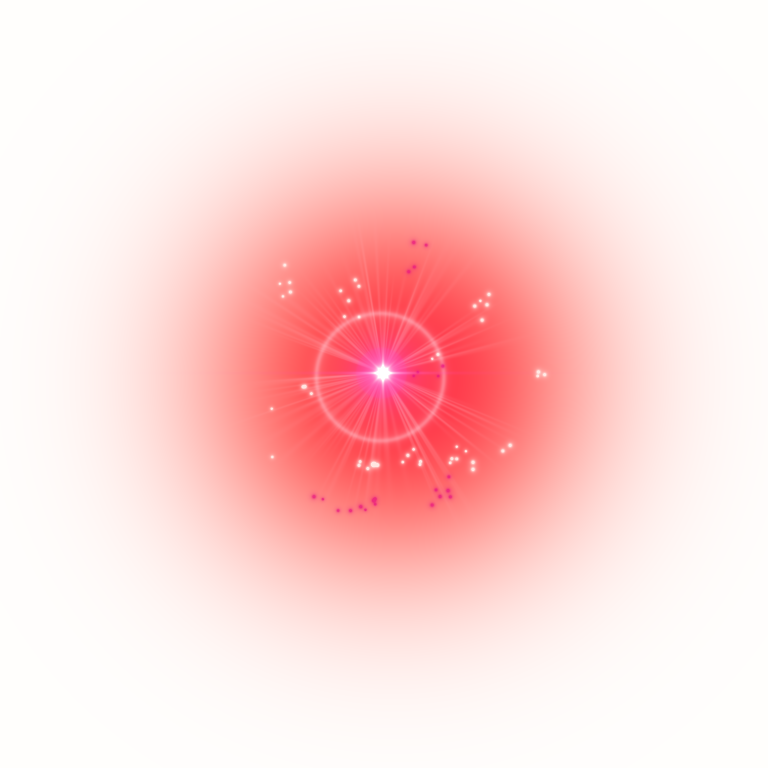
Reproduce this background procedurally as a three.js fragment shader.

```glsl
// A red radial glow on near-white, with a white-hot star at its heart,
// fans of pale rays, a thin halo ring and clusters of small sparks.
// Built from Gaussian falloffs; rays and sparks are scattered by a hash.

#define GLOW_CENTER vec2(0.514, 0.506)
#define GLOW_RADIUS 0.247
#define STAR_CENTER vec2(0.4987, 0.5143)
#define RING_CENTER vec2(0.495, 0.509)
#define RING_RADIUS 0.083
#define RAY_STRENGTH 0.34
#define RAYS_PER_FAN 10
#define MAX_SPARKS 9
#define PAPER vec3(1.0, 0.995, 0.99)
#define RAY_TINT vec3(1.0, 0.74, 0.77)
#define MAGENTA vec3(1.0, 0.27, 0.76)
#define DARK_SPARK vec3(0.91, 0.08, 0.50)

varying vec2 vUv;

vec3 hash3(float n) {
  vec3 p = fract(vec3(n) * vec3(0.1031, 0.1030, 0.0973));
  p += dot(p, p.yzx + 33.33);
  return fract((p.xxy + p.yzz) * p.zyx);
}

float gauss(float d, float width) {
  float k = d / width;
  return exp(-k * k);
}

// Bundle of tapered streaks around a heading, angles in degrees
float fan(vec2 p, float heading, float spread, float reach, float seed) {
  float sum = 0.0;
  for (int i = 0; i < RAYS_PER_FAN; i++) {
    vec3 h = hash3(seed * 31.7 + float(i) * 7.3);
    float a = radians(heading + spread * (2.0 * h.x - 1.0));
    vec2 dir = vec2(cos(a), sin(a));
    float along = dot(p, dir);
    float across = dir.x * p.y - dir.y * p.x;
    float width = 0.0009 + max(along, 0.0) * mix(0.004, 0.025, h.y * h.y);
    float len = reach * mix(0.6, 1.1, h.z);
    float fade = smoothstep(0.0, 0.035, along) * (1.0 - smoothstep(0.25 * len, len, along));
    sum += gauss(across, width) * fade * mix(1.0, 0.5, h.y);
  }
  return sum;
}

// Group of soft round sparks strewn over a box of half-size 'extent'
float sparks(vec2 p, vec2 center, vec2 extent, int count, float seed) {
  float sum = 0.0;
  for (int i = 0; i < MAX_SPARKS; i++) {
    if (i >= count) break;
    vec3 h = hash3(seed * 17.9 + float(i) * 5.7);
    float d = length(p - center - extent * (2.0 * h.xy - 1.0));
    float size = mix(0.0016, 0.0027, h.z);
    sum += gauss(d, size) + 0.28 * gauss(d, size * 2.3);
  }
  return sum;
}

// Thin flare along the x axis, fading both ways
float flare(vec2 p, float len, float width) {
  return exp(-abs(p.x) / len) * gauss(p.y, width);
}

void main() {
  vec2 uv = vUv;
  vec2 p = uv - STAR_CENTER;
  float r = length(p);

  // Wide glow, turning from salmon to crimson inward
  float g = exp(-pow(length(uv - GLOW_CENTER) / GLOW_RADIUS, 2.2));
  vec3 color = PAPER - vec3(0.0, 0.76, 0.77) * g;
  color.b -= 0.06 * g * (1.0 - g);
  float core = gauss(length(p - vec2(0.03, -0.01)), 0.12);
  color = mix(color, vec3(1.0, 0.16, 0.33), 0.6 * core);

  // Ray fans
  float rays = fan(p, 152.0, 13.0, 0.225, 1.0)
             + fan(p, 122.0, 18.0, 0.17, 2.0)
             + fan(p, 92.0, 16.0, 0.215, 3.0)
             + fan(p, 61.0, 10.0, 0.22, 4.0)
             + fan(p, 27.0, 15.0, 0.205, 5.0)
             + fan(p, 189.0, 10.0, 0.19, 6.0)
             + fan(p, 211.0, 13.0, 0.22, 7.0)
             + fan(p, 236.0, 12.0, 0.22, 8.0)
             + fan(p, 269.0, 15.0, 0.21, 9.0)
             + fan(p, 300.0, 11.0, 0.235, 10.0)
             + fan(p, 330.0, 14.0, 0.215, 11.0);
  color = mix(color, RAY_TINT, 0.75 * (1.0 - exp(-RAY_STRENGTH * rays)));

  // Halo ring with a faint fill
  float edge = length(uv - RING_CENTER) - RING_RADIUS;
  float ring = 0.36 * gauss(edge, 0.0035) + 0.12 * gauss(edge, 0.009);
  ring += 0.07 * (1.0 - smoothstep(-0.006, 0.003, edge));
  color = mix(color, vec3(1.0, 0.78, 0.82), ring);

  // Magenta heart, disc and horizontal flare
  float disc = 1.0 - smoothstep(0.031, 0.035, length(p + vec2(0.002, 0.0)));
  color = mix(color, MAGENTA, 0.72 * gauss(r, 0.036) + 0.12 * disc);
  color = mix(color, MAGENTA, 0.65 * flare(p, 0.06, 0.0022));

  // Dark sparks above and below, then pale sparks
  float dark = sparks(uv, vec2(0.548, 0.665), vec2(0.019, 0.025), 4, 21.0)
             + sparks(uv, vec2(0.458, 0.345), vec2(0.050, 0.010), 9, 22.0)
             + sparks(uv, vec2(0.578, 0.358), vec2(0.030, 0.022), 6, 23.0)
             + sparks(uv, vec2(0.555, 0.517), vec2(0.025, 0.008), 4, 24.0);
  color = mix(color, DARK_SPARK, 0.75 * min(dark, 1.0));
  float pale = sparks(uv, vec2(0.378, 0.632), vec2(0.019, 0.025), 5, 31.0)
             + sparks(uv, vec2(0.455, 0.621), vec2(0.013, 0.034), 6, 32.0)
             + sparks(uv, vec2(0.622, 0.602), vec2(0.016, 0.020), 5, 33.0)
             + sparks(uv, vec2(0.692, 0.520), vec2(0.027, 0.024), 3, 34.0)
             + sparks(uv, vec2(0.568, 0.532), vec2(0.007, 0.010), 2, 35.0)
             + sparks(uv, vec2(0.478, 0.398), vec2(0.014, 0.009), 6, 36.0)
             + sparks(uv, vec2(0.530, 0.408), vec2(0.024, 0.016), 5, 37.0)
             + sparks(uv, vec2(0.608, 0.402), vec2(0.022, 0.018), 7, 38.0)
             + sparks(uv, vec2(0.662, 0.428), vec2(0.008, 0.016), 2, 39.0)
             + sparks(uv, vec2(0.400, 0.492), vec2(0.009, 0.005), 3, 40.0)
             + sparks(uv, vec2(0.350, 0.458), vec2(0.020, 0.062), 2, 41.0);
  color = mix(color, vec3(1.0, 0.96, 0.94), 0.9 * min(pale, 1.0));

  // White star with straight and diagonal spikes
  vec2 q = vec2(p.x + p.y, p.y - p.x) * 0.7071;
  float star = 1.3 * gauss(r, 0.0085) + 0.35 * gauss(r, 0.018);
  star += flare(p, 0.017, 0.0017) + flare(p.yx, 0.015, 0.0017);
  star += 0.6 * (flare(q, 0.010, 0.0016) + flare(q.yx, 0.010, 0.0016));
  color = mix(color, vec3(1.0), min(star, 1.0));

  gl_FragColor = vec4(color, 1.0);
}
```
